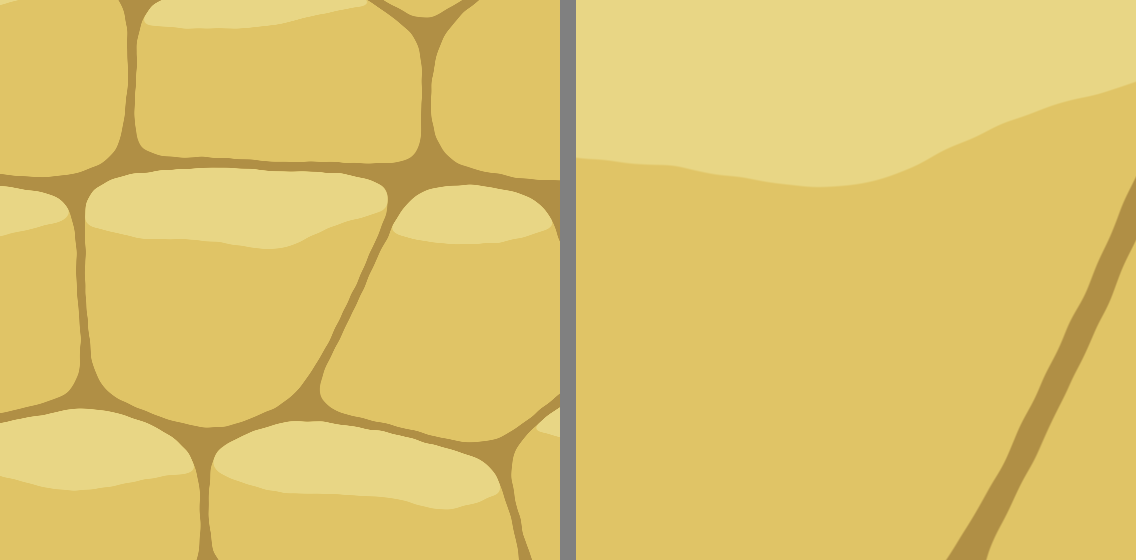
Left, the full canvas; right, a detail of the centre.
Reproduce this texture procedurally as a three.js fragment shader.

```glsl
// Draws a flat-shaded wall of large rounded sandstone blocks with sunlit tops and dark joints.
varying vec2 vUv;

const vec2 BLOCKS = vec2(2.0, 2.7); // blocks across and up the canvas

vec2 hash2(vec2 p) {
  p = vec2(dot(p, vec2(127.1, 311.7)), dot(p, vec2(269.5, 183.3)));
  return fract(sin(p) * 43758.545);
}

float cornerSlope(vec2 cell, vec2 f, vec2 corner) {
  return dot(hash2(cell + corner) * 2.0 - 1.0, f - corner);
}

float gradientNoise(vec2 p) {
  vec2 cell = floor(p), f = fract(p);
  vec2 u = f * f * f * (f * (f * 6.0 - 15.0) + 10.0);
  float low = mix(cornerSlope(cell, f, vec2(0.0)), cornerSlope(cell, f, vec2(1.0, 0.0)), u.x);
  float high = mix(cornerSlope(cell, f, vec2(0.0, 1.0)), cornerSlope(cell, f, vec2(1.0)), u.x);
  return mix(low, high, u.y);
}

float smoothMin(float a, float b, float k) {
  float h = max(k - abs(a - b), 0.0) / k;
  return min(a, b) - h * h * k * 0.25;
}

// Cell near p in a staggered row, like bricks
vec2 cellAt(vec2 p, float column, float row) {
  float y = floor(p.y) + row;
  return vec2(floor(p.x - 0.5 * mod(y, 2.0)) + column, y);
}

vec2 blockCentre(vec2 cell) {
  vec2 jitter = (hash2(cell + 7.0) - 0.5) * vec2(0.45, 0.52);
  return cell + vec2(0.5 + 0.5 * mod(cell.y, 2.0), 0.5) + jitter;
}

void main() {
  // Bend the outlines gently, with a trace of roughness
  vec2 uv = vUv + 0.022 * vec2(gradientNoise(vUv * 4.5), gradientNoise(vUv * 4.5 + 31.0));
  uv += 0.003 * vec2(gradientNoise(vUv * 32.0), gradientNoise(vUv * 32.0 + 17.0));
  vec2 p = uv * BLOCKS + vec2(0.35, 4.2);

  // Find the block this point belongs to
  vec2 home = vec2(0.0), centre = vec2(0.0);
  float nearest = 100.0;
  for (int j = -2; j <= 2; j++) {
    for (int i = -2; i <= 2; i++) {
      vec2 cell = cellAt(p, float(i), float(j));
      vec2 c = blockCentre(cell);
      float d = dot(c - p, c - p);
      if (d < nearest) {
        nearest = d;
        home = cell;
        centre = c;
      }
    }
  }

  // Blend the distances to all sides for round corners, and find the top of the block
  float sum = 0.0, top = 100.0;
  for (int j = -2; j <= 2; j++) {
    for (int i = -2; i <= 2; i++) {
      vec2 c = blockCentre(cellAt(p, float(i), float(j)));
      vec2 across = c - centre;
      if (dot(across, across) > 0.001) {
        float side = dot(0.5 * (c + centre) - p, across) / length(across * BLOCKS);
        sum += exp(-40.0 * side);
        if (across.y > 0.01) top = min(top, 0.5 * dot(across, across) / across.y);
      }
    }
  }
  float inside = -log(sum) / 40.0 - 0.0075;

  // Sunlit cap above a shallow, tilted bowl
  vec2 local = (p - centre) / BLOCKS;
  vec2 vary = hash2(home + 53.0);
  float bowl = top / BLOCKS.y - mix(0.105, 0.15, vary.x)
             + (vary.y - 0.5) * 0.35 * local.x + 0.6 * local.x * local.x
             + 0.03 * gradientNoise(uv * 5.0 + home * 3.7);
  float cap = smoothMin(local.y - bowl, inside, 0.018);

  vec3 joint = vec3(0.69, 0.56, 0.27);
  vec3 stone = vec3(0.88, 0.77, 0.40);
  vec3 sunlit = vec3(0.91, 0.84, 0.52);
  vec3 color = mix(joint, stone, smoothstep(-0.0007, 0.0007, inside));
  color = mix(color, sunlit, smoothstep(-0.0007, 0.0007, cap));
  gl_FragColor = vec4(color, 1.0);
}
```
